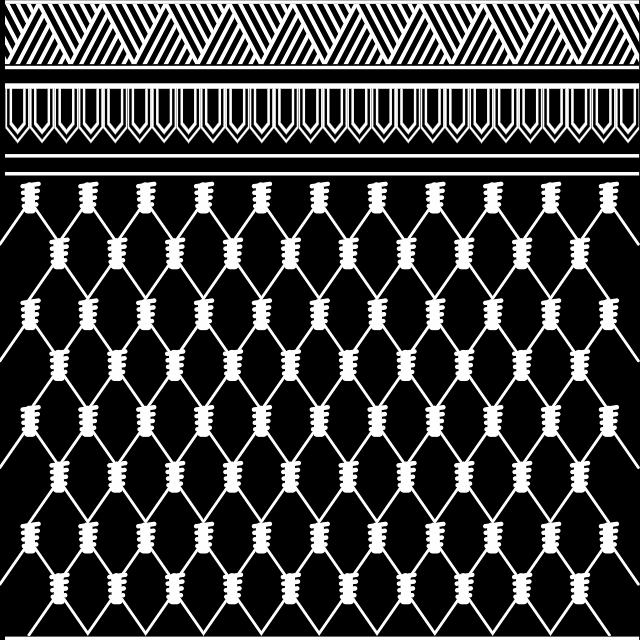
Reproduce this pattern procedurally as a Shadertoy shader.

```glsl
// White lacework on black: a braided border, a row of pointed pickets and a net
// of diagonal strands tied by wrapped knots. Each part is a signed distance on
// a grid of GRID units per canvas height (y down); all parts join by min.
#define GRID 768.0
#define INK vec3(0.995)
#define GROUND vec3(0.0)
#define RULE_HALF 2.1
#define STRAND_HALF 1.7
#define STRIPE_HALF 2.4
#define BRAID_PERIOD 76.2
#define BRAID_STRIPES 6.0
#define PICKET_PERIOD 29.3
#define KNOT_PERIOD 69.4
#define ROW_PAIR 134.0
#define NET_TOP 218.0

float segment(vec2 p, vec2 a, vec2 b) {
    vec2 pa = p - a, ba = b - a;
    return length(pa - ba * clamp(dot(pa, ba) / dot(ba, ba), 0.0, 1.0));
}

float band(float v, float lo, float hi) {
    return max(lo - v, v - hi);
}

float toInteger(float v) {
    return abs(v - round(v));
}

// Triangles striped parallel to their left edge, alternately up and down
float braid(vec2 p) {
    const float top = 4.0, bottom = 77.0;
    float u = (p.x - 8.5) / BRAID_PERIOD;
    float t = (bottom - p.y) / (bottom - top);
    float rising = u - 0.5 * t, falling = u + 0.5 * t;
    float across = floor(rising) == floor(falling) ? rising : falling;
    float stripes = toInteger(across * BRAID_STRIPES) / BRAID_STRIPES;
    float edges = min(toInteger(rising), toInteger(falling));
    float d = min(stripes, edges) * BRAID_PERIOD * 0.887 - STRIPE_HALF;
    return max(d, band(p.y, top, bottom));
}

// Two nested outlines of a pentagon pointing down, under a top rail
float pickets(vec2 p) {
    float cell = (p.x - 6.5) / PICKET_PERIOD;
    float dx = abs(fract(cell) - 0.5) * PICKET_PERIOD;
    float chevron = (p.y + 1.25 * dx - 172.0) / 2.1;
    float shape = max(dx - 0.5 * PICKET_PERIOD, chevron);
    float outlines = min(band(shape, -2.1, 0.0), band(shape, -8.0, -5.0));
    return min(max(outlines, 100.0 - p.y), band(p.y, 100.0, 106.5));
}

float rules(float y) {
    float d = abs(y - 2.5);
    d = min(d, abs(y - 81.0));
    d = min(d, abs(y - 187.0));
    d = min(d, abs(y - 208.5));
    return min(d, abs(y - 766.0)) - RULE_HALF;
}

// Slanted wraps around a tapering core, measured from the top centre
float knot(vec2 q) {
    float d = segment(q, vec2(-0.5, 7.0), vec2(0.0, 31.0)) - 6.2;
    d = min(d, segment(q, vec2(-2.5, 33.0), vec2(2.5, 33.0)) - 5.2);
    for (int i = 0; i < 4; i++) {
        float k = float(i);
        vec2 left = vec2(-8.8 + 0.5 * k, 5.5 + 7.9 * k);
        vec2 right = vec2(10.2 - 0.9 * k, 2.7 + 8.2 * k);
        d = min(d, segment(q, left, right) - 2.7);
    }
    return d;
}

// Staggered rows of 11 and 10 knots, each with two strands hanging below
float net(vec2 p) {
    float d = GRID;
    for (int i = 0; i < 8; i++) {
        int pair = i / 2;
        float odd = float(i & 1);
        float drop = mix(6.0 * float(pair & 1), 0.5 * ROW_PAIR, odd);
        float x = p.x - 36.0 - 0.5 * KNOT_PERIOD * odd;
        float column = clamp(round(x / KNOT_PERIOD), 0.0, 10.0 - odd);
        vec2 q = vec2(x - column * KNOT_PERIOD,
                      p.y - NET_TOP - ROW_PAIR * float(pair) - drop);
        vec2 mirrored = vec2(abs(q.x), q.y);
        float strand = segment(mirrored, vec2(0.0, 23.0), vec2(36.0, 75.0));
        d = min(d, min(knot(q), strand - STRAND_HALF));
    }
    return d;
}

void mainImage(out vec4 fragColor, in vec2 fragCoord) {
    float pixel = GRID / iResolution.y;
    vec2 p = fragCoord * pixel;
    p.y = GRID - p.y;

    // Borders stop short of the sides; the net runs to them
    float borders = min(rules(p.y), min(braid(p), pickets(p)));
    borders = max(borders, band(p.x, 6.0, 767.0));
    float d = min(borders, net(p));

    float cover = 1.0 - smoothstep(-0.6 * pixel, 0.6 * pixel, d);
    fragColor = vec4(mix(GROUND, INK, cover), 1.0);
}
```
